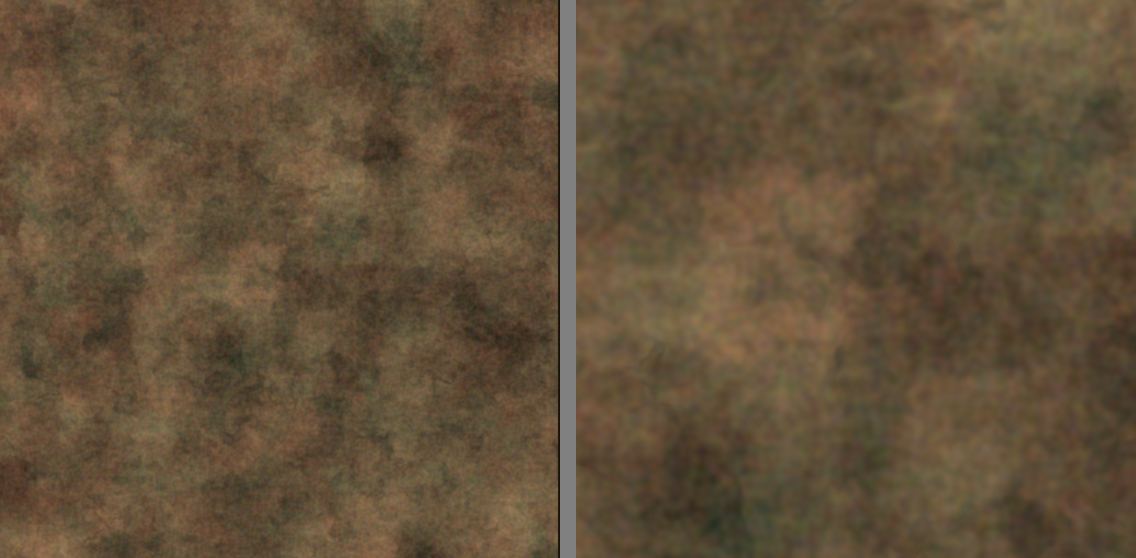
Left, the full canvas; right, a detail of the centre.
Reproduce this texture procedurally as a WebGL 2 fragment shader.

```glsl
#version 300 es
precision highp float;
// Weathered earth: overlapping brown and olive patches, dark stains, creases and fine grain.

uniform vec2 u_resolution;
out vec4 fragColor;

const vec3 EARTH = vec3(0.389, 0.311, 0.221);
const vec3 RUST_SHIFT = vec3(0.024, -0.010, -0.006);
const vec3 STAIN_TINT = vec3(0.66, 0.72, 0.76);
const vec3 BORDER = vec3(0.10, 0.07, 0.03);

// Integer hash of a lattice cell, giving two values in 0..1.
vec2 hash2(vec2 cell, float seed) {
    uvec3 v = uvec3(ivec3(vec3(cell, seed) + 4096.0));
    v = v * 1664525u + 1013904223u;
    v.x += v.y * v.z; v.y += v.z * v.x; v.z += v.x * v.y;
    v ^= v >> 16u;
    v.x += v.y * v.z; v.y += v.z * v.x;
    return vec2(v.xy >> 8u) / 16777216.0;
}

float cornerSlope(vec2 cell, vec2 offset, float seed) {
    float angle = 6.28318 * hash2(cell, seed).x;
    return dot(vec2(cos(angle), sin(angle)), offset);
}

float gradientNoise(vec2 p, float seed) {
    vec2 i = floor(p), f = fract(p);
    vec2 w = f * f * f * (f * (f * 6.0 - 15.0) + 10.0);
    vec2 e = vec2(1.0, 0.0);
    float low = mix(cornerSlope(i, f, seed), cornerSlope(i + e, f - e, seed), w.x);
    float high = mix(cornerSlope(i + e.yx, f - e.yx, seed), cornerSlope(i + 1.0, f - 1.0, seed), w.x);
    return mix(low, high, w.y);
}

float fbm(vec2 p, float seed) {
    float sum = 0.0, gain = 1.0;
    for (int octave = 0; octave < 4; octave++) {
        sum += gain * gradientNoise(p, seed + float(octave));
        p = mat2(1.6, 1.2, -1.2, 1.6) * p;
        gain *= 0.6;
    }
    return sum;
}

vec2 warp(vec2 p, float frequency, float amount, float seed) {
    return p + amount * vec2(fbm(p * frequency, seed), fbm(p * frequency, seed + 10.0));
}

// Scattered soft rounded boxes; x is lightness, y is rust against olive.
vec2 patches(vec2 p, float seed) {
    vec2 home = floor(p), sum = vec2(0.0);
    for (int y = -1; y <= 1; y++) {
        for (int x = -1; x <= 1; x++) {
            vec2 cell = home + vec2(x, y);
            vec2 centre = cell + hash2(cell, seed);
            vec2 halfSize = mix(vec2(0.15), vec2(0.55), hash2(cell, seed + 1.0));
            vec2 tone = hash2(cell, seed + 2.0) * 2.0 - 1.0;
            float softness = mix(0.10, 0.40, hash2(cell, seed + 3.0).x);
            float outside = length(max(abs(p - centre) - halfSize, 0.0));
            sum += tone * (1.0 - smoothstep(0.0, softness, outside));
        }
    }
    return sum;
}

// Soft dark folds along the zero contour of noise, broken up by a mask.
float creases(vec2 p, float seed) {
    float line = 1.0 - smoothstep(0.0, 0.16, abs(fbm(p * vec2(6.0, 9.0), seed)));
    return line * smoothstep(0.0, 0.4, gradientNoise(p * 8.0, seed + 5.0));
}

float grain(vec2 p, float seed) {
    return gradientNoise(p * 75.0, seed) + 0.9 * gradientNoise(p * 150.0, seed + 1.0);
}

void main() {
    vec2 uv = gl_FragCoord.xy / u_resolution.y;
    vec2 rough = warp(uv, 18.0, 0.022, 20.0);

    // Mottling from broad areas down to small flakes
    vec2 large = patches(rough * 5.0, 40.0);
    vec2 medium = patches(rough * 11.0, 50.0);
    vec2 flakes = patches(rough * 23.0, 55.0);
    float lightness = 0.13 * large.x + 0.13 * medium.x + 0.08 * flakes.x;
    lightness += 0.30 * fbm(uv * 6.0, 60.0);
    float rust = 0.4 * large.y + 0.6 * medium.y + 0.5 * flakes.y + 0.9 * fbm(uv * 12.0, 70.0);

    // Fine fibres and grain
    lightness += 0.12 * gradientNoise(warp(uv, 12.0, 0.03, 80.0) * vec2(30.0, 48.0), 90.0);
    lightness += 0.15 * grain(uv, 100.0);
    vec3 speckle = vec3(grain(uv, 110.0), grain(uv, 120.0), grain(uv, 130.0));

    vec3 colour = EARTH * (1.0 + lightness) + RUST_SHIFT * rust;
    colour += speckle * vec3(0.034, 0.025, 0.031);

    // Dark stains and creases
    float stain = smoothstep(0.20, 0.70, fbm(rough * 11.0, 140.0));
    colour *= mix(vec3(1.0), STAIN_TINT, 0.6 * stain);
    colour *= 1.0 - 0.13 * creases(rough, 150.0);

    // Narrow shaded border on the right
    float fromRight = (u_resolution.x - gl_FragCoord.x) / u_resolution.x;
    colour = mix(BORDER, colour, smoothstep(0.002, 0.005, fromRight));

    fragColor = vec4(clamp(colour, 0.0, 1.0), 1.0);
}
```
